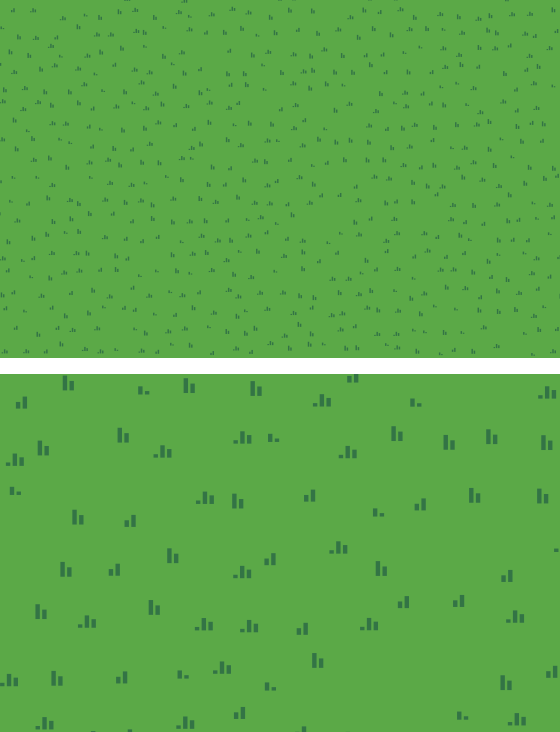
Top, the full canvas; bottom, a detail of the centre.
Give the GLSL for this texture, as a Shadertoy shader.

```glsl
// Flat green meadow sprinkled with tiny tufts of upright grass blades.
// A staggered, jittered grid places the tufts; each one is drawn as two or
// three thin bars on a common baseline, with exact box coverage at the edges.

const vec3 GRASS_COLOR = vec3(0.355, 0.662, 0.278);
const vec3 BLADE_COLOR = vec3(0.200, 0.455, 0.272);

// Lengths are fractions of the canvas height.
const float CELL_SIZE     = 0.052;
const float BLADE_WIDTH   = 0.0041;
const float BLADE_SPACING = 0.0063;
const float JITTER        = 0.62;   // share of a cell
const float EMPTY_SHARE   = 0.04;   // cells without a tuft

// Blade heights from left to right for each kind of tuft.
const vec3 TALL_PAIR   = vec3(0.0138, 0.0088, 0.0);
const vec3 TRIPLE      = vec3(0.0032, 0.0115, 0.0080);
const vec3 RISING_PAIR = vec3(0.0062, 0.0112, 0.0);
const vec3 SPROUT      = vec3(0.0076, 0.0032, 0.0);

float hash(vec2 p) {
    return fract(sin(dot(p, vec2(127.1, 311.7))) * 43758.5453);
}

// Share of a pixel centred at x that lies between lo and hi.
float overlap(float x, float lo, float hi, float pixel) {
    float covered = min(x + 0.5 * pixel, hi) - max(x - 0.5 * pixel, lo);
    return clamp(covered / pixel, 0.0, 1.0);
}

vec3 tuftHeights(float pick) {
    if (pick < 0.33) return TALL_PAIR;
    if (pick < 0.65) return TRIPLE;
    if (pick < 0.83) return RISING_PAIR;
    return SPROUT;
}

// Coverage of one tuft, with p measured from its lower left corner.
float tuft(vec2 p, vec3 heights, float pixel) {
    float cover = 0.0;
    for (int i = 0; i < 3; i++) {
        float left = float(i) * BLADE_SPACING;
        cover += overlap(p.x, left, left + BLADE_WIDTH, pixel)
               * overlap(p.y, 0.0, heights[i], pixel);
    }
    return min(cover, 1.0);
}

// Centre of the tuft in a grid cell; odd rows are shifted by half a cell.
vec2 tuftCenter(vec2 cell) {
    vec2 stagger = vec2(0.5 * mod(cell.y, 2.0), 0.0);
    vec2 offset = vec2(hash(cell), hash(cell + 57.3)) - 0.5;
    return (cell + 0.5 + stagger + JITTER * offset) * CELL_SIZE;
}

void mainImage(out vec4 fragColor, in vec2 fragCoord) {
    float pixel = 1.0 / iResolution.y;
    vec2 p = fragCoord * pixel;
    vec2 home = floor(p / CELL_SIZE);

    // Gather the tufts of the surrounding cells.
    float cover = 0.0;
    for (int y = -1; y <= 1; y++) {
        for (int x = -1; x <= 1; x++) {
            vec2 cell = home + vec2(x, y);
            if (hash(cell + 19.7) < EMPTY_SHARE) continue;
            vec3 heights = tuftHeights(hash(cell + 83.1));
            vec2 size = vec2(BLADE_SPACING + BLADE_WIDTH, max(heights.x, heights.y));
            vec2 corner = tuftCenter(cell) - 0.5 * size;
            cover = max(cover, tuft(p - corner, heights, pixel));
        }
    }

    fragColor = vec4(mix(GRASS_COLOR, BLADE_COLOR, cover), 1.0);
}
```
